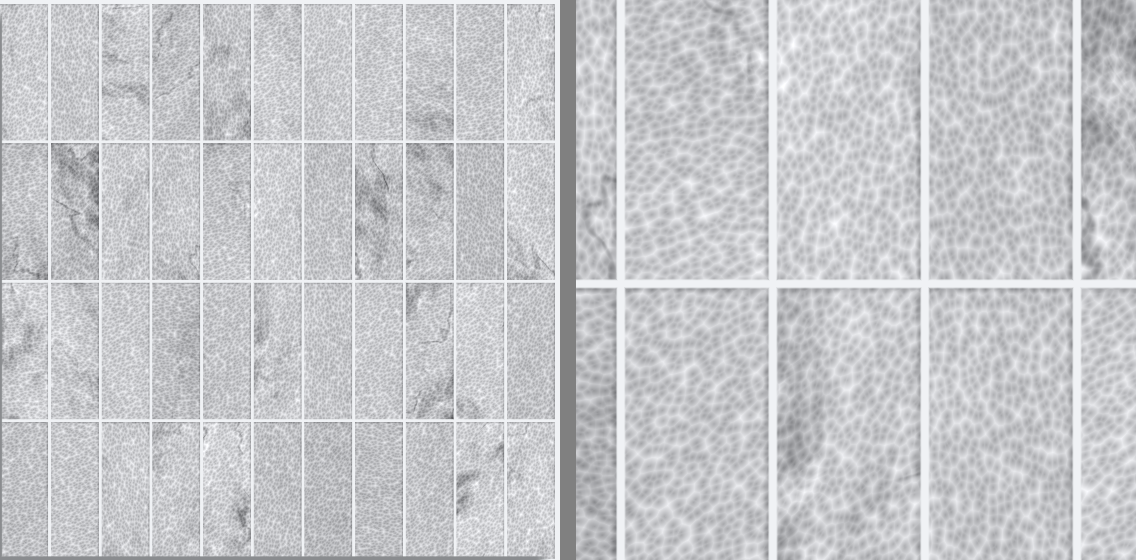
Left, the full canvas; right, a detail of the centre.
Write a three.js fragment shader that draws this pattern.

```glsl
// Pale grey stone mosaic: 11 by 4 upright tiles with thin white grout.
// Layered sines give each tile its own clouds, veins and rough strata;
// cellular noise adds the fine grain, and the sheet casts a grey edge shadow.
varying vec2 vUv;

float hash(vec2 p) {
  vec3 q = fract(vec3(p.xyx) * 0.1031);
  q += dot(q, q.yzx + 33.33);
  return fract((q.x + q.y) * q.z);
}

mat2 rotation(float a) {
  return mat2(cos(a), sin(a), -sin(a), cos(a));
}

// Distance to the nearest jittered cell point
float cellular(vec2 p) {
  vec2 cell = floor(p);
  float nearest = 2.0;
  for (int y = -1; y <= 1; y++) {
    for (int x = -1; x <= 1; x++) {
      vec2 c = cell + vec2(float(x), float(y));
      vec2 point = c + vec2(hash(c), hash(c + 71.7));
      nearest = min(nearest, distance(p, point));
    }
  }
  return nearest;
}

// Folded, rotated sine octaves, roughly -1 to 1
float layeredSines(vec2 p) {
  float sum = 0.0;
  float amp = 0.6;
  for (int i = 0; i < 5; i++) {
    p += 0.5 * sin(p.yx * 1.3 + float(i));
    sum += amp * sin(p.x) * sin(p.y);
    p = rotation(0.65) * p * 1.9 + 3.7;
    amp *= 0.58;
  }
  return sum;
}

// Brightness of one tile; p is measured in tile widths from its centre
float stone(vec2 p, vec2 id) {
  float activity = smoothstep(0.2, 0.9, hash(id + 17.0));
  float lean = mix(-1.2, 0.7, hash(id + 5.0));
  vec2 q = rotation(lean) * p + 50.0 * vec2(hash(id + 31.0), hash(id + 43.0));

  float cloud = layeredSines(q * vec2(2.0, 1.2));
  float tone = 0.775 + 0.075 * (hash(id + 3.0) - 0.5) + 0.045 * cloud * (0.4 + activity);

  // Winding veins with a pale flank
  float ridge = fract(q.x * 0.8 + 0.55 * layeredSines(q * 1.3 + 9.0)) - 0.5;
  float presence = activity * smoothstep(-0.15, 0.3, layeredSines(q * 1.4 + 30.0));
  tone -= 0.15 * presence * (1.0 - smoothstep(0.0, 0.06, abs(ridge)));
  tone += 0.05 * presence * smoothstep(0.03, 0.08, ridge) * (1.0 - smoothstep(0.1, 0.35, ridge));

  // Rough dark patches broken into strata
  float rough = activity * smoothstep(0.0, 0.45, -cloud);
  float strata = layeredSines(q * vec2(9.0, 4.0));
  tone += rough * (0.17 * strata - 0.035);
  return tone + 0.02 * strata;
}

void main() {
  // Tile grid
  vec2 size = vec2(0.0905, 0.249);
  vec2 grid = (vUv + vec2(0.002, 0.0003)) / size;
  vec2 id = floor(grid);
  vec2 local = (fract(grid) - 0.5) * size;
  vec2 inset = 0.5 * size - abs(local);

  // Stone with fine grain
  float tone = stone(local / size.x, id);
  vec2 grainUv = rotation(hash(id + 11.0) * 1.6) * vUv + id;
  tone += 0.24 * (cellular(grainUv * vec2(210.0, 150.0)) - 0.45);
  tone += 0.07 * (cellular(grainUv * vec2(95.0, 60.0) + 20.0) - 0.45);

  // Shaded right and top rims
  vec2 rim = 0.5 * size - local;
  tone -= 0.13 * (1.0 - smoothstep(0.0025, 0.0065, min(rim.x, rim.y)));
  vec3 color = vec3(tone, tone + 0.004, tone + 0.017);

  // Grout and the pale top and right margins
  float grout = 1.0 - smoothstep(0.0017, 0.0033, min(inset.x, inset.y));
  grout = max(grout, smoothstep(0.990, 0.992, vUv.x));
  grout = max(grout, smoothstep(0.9915, 0.9935, vUv.y));
  color = mix(color, vec3(0.94, 0.95, 0.96), grout);

  // Shadow along the left and bottom of the sheet
  float left = (1.0 - smoothstep(0.002, 0.005, vUv.x)) * (1.0 - smoothstep(0.955, 0.985, vUv.y));
  float bottom = (1.0 - smoothstep(0.005, 0.008, vUv.y)) * (1.0 - smoothstep(0.955, 0.985, vUv.x));
  color = mix(color, vec3(0.54, 0.55, 0.56), max(left, bottom));

  gl_FragColor = vec4(color, 1.0);
}
```
